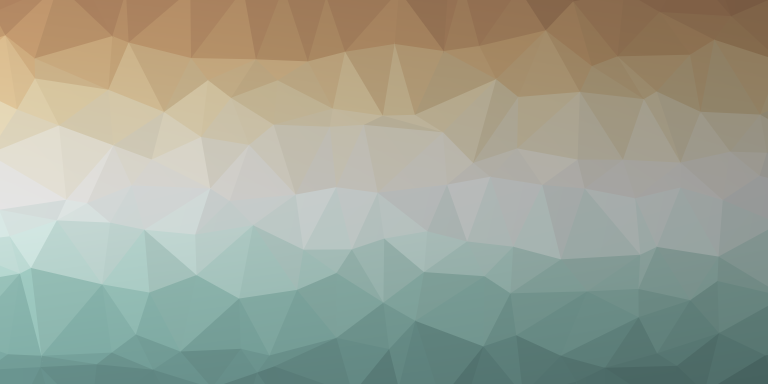
Give the GLSL for this background, as a Shadertoy shader.

```glsl
// Low-poly mosaic of triangles fading from brown through pale grey to teal.

const float ROWS = 8.0;             // mesh cells over the canvas height
const float JITTER = 0.84;          // vertex scatter as a share of a cell
const float FLATNESS = 0.85;        // 1 = one flat colour per facet
const float FACET_CONTRAST = 0.065; // random brightness range of facets
const float LIGHT_LEFT = 1.17;      // brightness at the left border
const float LIGHT_RIGHT = 0.77;     // brightness at the right border

// Colours at equal steps from the bottom to the top.
const int STEPS = 8;
const vec3 RAMP[9] = vec3[9](
    vec3(0.35, 0.49, 0.475),
    vec3(0.435, 0.59, 0.565),
    vec3(0.54, 0.68, 0.65),
    vec3(0.70, 0.77, 0.755),
    vec3(0.775, 0.775, 0.775),
    vec3(0.76, 0.74, 0.675),
    vec3(0.74, 0.68, 0.545),
    vec3(0.69, 0.56, 0.40),
    vec3(0.60, 0.45, 0.33));

vec2 hash22(vec2 p) {
    vec3 q = fract(p.xyx * vec3(0.1031, 0.1030, 0.0973));
    q += dot(q, q.yzx + 33.33);
    return fract((q.xx + q.yz) * q.zy);
}

float cross2(vec2 a, vec2 b) {
    return a.x * b.y - a.y * b.x;
}

vec2 meshVertex(vec2 id) {
    return id + JITTER * (hash22(id + 57.0) - 0.5);
}

// Signed distance to the line a-b, positive on its left.
float edgeDistance(vec2 p, vec2 a, vec2 b) {
    return cross2(b - a, p - a) / length(b - a);
}

// Vertical colour ramp, darkened towards the right; uv spans 0 to 1.
vec3 backdrop(vec2 uv) {
    float level = clamp(uv.y, 0.0, 1.0) * float(STEPS);
    int i = min(int(level), STEPS - 1);
    vec3 colour = mix(RAMP[i], RAMP[i + 1], level - float(i));
    return colour * mix(LIGHT_LEFT, LIGHT_RIGHT, uv.x);
}

// Facet colour in rgb, premultiplied by its edge coverage in alpha.
vec4 facet(vec2 p, vec2 a, vec2 b, vec2 c, float pixel, vec2 extent) {
    float inside = min(edgeDistance(p, a, b),
                   min(edgeDistance(p, b, c), edgeDistance(p, c, a)));
    float coverage = clamp(inside / pixel + 0.5, 0.0, 1.0);
    if (coverage <= 0.0) return vec4(0.0);
    vec2 centre = (a + b + c) / 3.0;
    float shade = 1.0 + FACET_CONTRAST * (hash22(centre * 91.7).x - 0.5);
    vec3 colour = backdrop(mix(p, centre, FLATNESS) / extent) * shade;
    return vec4(colour, 1.0) * coverage;
}

// A mesh cell split along its Delaunay diagonal, also valid if concave.
vec4 meshCell(vec2 p, vec2 id, float pixel, vec2 extent) {
    vec2 a = meshVertex(id);
    vec2 b = meshVertex(id + vec2(1.0, 0.0));
    vec2 c = meshVertex(id + vec2(1.0, 1.0));
    vec2 d = meshVertex(id + vec2(0.0, 1.0));
    float sineOfSum = cross2(c - b, a - b) * dot(a - d, c - d)
                    + dot(c - b, a - b) * cross2(a - d, c - d);
    if (sineOfSum >= 0.0)
        return facet(p, a, b, c, pixel, extent) + facet(p, a, c, d, pixel, extent);
    return facet(p, a, b, d, pixel, extent) + facet(p, b, c, d, pixel, extent);
}

void mainImage(out vec4 fragColor, in vec2 fragCoord) {
    float pixel = ROWS / iResolution.y;
    vec2 p = fragCoord * pixel;
    vec2 extent = iResolution.xy * pixel;

    // Scattered vertices can push a cell into its neighbours.
    vec4 sum = vec4(0.0);
    for (int y = -1; y <= 1; y++)
        for (int x = -1; x <= 1; x++)
            sum += meshCell(p, floor(p) + vec2(x, y), pixel, extent);

    fragColor = vec4(sum.rgb / max(sum.a, 0.001), 1.0);
}
```
